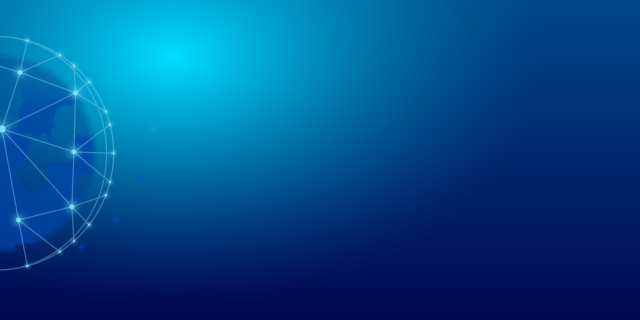
Write a Shadertoy shader that draws this background.

```glsl
// A cyan glow on a deep blue backdrop, with half a networked globe at the left.
// The glow is an elliptical falloff, the land is thresholded value noise, and
// the network joins a hub, a middle ring and a rim of nodes in polar steps.

// Lengths are in canvas heights, angles in degrees.
const vec3 SKY_TOP = vec3(0.0, 0.28, 0.53);
const vec3 SKY_BOTTOM = vec3(0.005, 0.03, 0.32);
const vec3 GLOW_COLOR = vec3(0.0, 0.87, 1.0);
const vec3 OCEAN_COLOR = vec3(0.0, 0.22, 0.54);
const vec3 LAND_COLOR = vec3(0.0, 0.27, 0.66);
const vec3 LINE_COLOR = vec3(0.55, 0.82, 0.93);
const vec3 NODE_COLOR = vec3(0.5, 0.92, 1.0);
const vec3 MOTE_NEAR = vec3(0.0, 0.3, 0.75);
const vec3 MOTE_FAR = vec3(0.0, 0.68, 0.88);
const vec2 GLOW_CENTER = vec2(0.542, 0.823);
const float GLOW_RADIUS = 1.18;
const float GLOW_SQUASH = 1.5;
const float GLOW_POWER = 1.5;
const vec2 GLOBE_CENTER = vec2(-0.01, 0.521);
const float GLOBE_RADIUS = 0.365;
const float EARTH_SIZE = 0.86;
const vec2 HUB = vec2(0.016, 0.076);
const float LINE_WIDTH = 0.0011;
const float LINE_ALPHA = 0.42;
const float RIM_STEP = 12.0;
const float RING_STEP = 36.5;

float hash(vec2 p) {
    return fract(sin(dot(p, vec2(127.1, 311.7))) * 43758.5);
}

float noise(vec2 p) {
    vec2 cell = floor(p), f = fract(p);
    f = f * f * (3.0 - 2.0 * f);
    float low = mix(hash(cell), hash(cell + vec2(1, 0)), f.x);
    float high = mix(hash(cell + vec2(0, 1)), hash(cell + vec2(1, 1)), f.x);
    return mix(low, high, f.y);
}

float fbm(vec2 p) {
    float sum = 0.0, amplitude = 0.5;
    for (int i = 0; i < 5; i++) {
        sum += amplitude * noise(p);
        p = p * 2.1 + 7.3;
        amplitude *= 0.5;
    }
    return sum;
}

vec2 polar(float degrees, float radius) {
    float a = radians(degrees);
    return radius * GLOBE_RADIUS * vec2(cos(a), sin(a));
}

vec2 rimNode(float i) {
    return polar(RIM_STEP * i + 3.0 * sin(2.3 * i), 1.0);
}

vec2 ringNode(float j) {
    float wobble = 0.08 * cos(3.14159 * j);
    return polar(1.0 + RING_STEP * j, 0.74 - wobble + 0.03 * j);
}

// Coverage of a thin stroke at distance d
float stroke(float d, float px) {
    float halfWidth = max(LINE_WIDTH, 0.3 * px);
    return 1.0 - smoothstep(halfWidth - 0.5 * px, halfWidth + px, d);
}

float segment(vec2 p, vec2 a, vec2 b, float px) {
    vec2 pa = p - a, ba = b - a;
    float t = clamp(dot(pa, ba) / dot(ba, ba), 0.0, 1.0);
    return stroke(length(pa - t * ba), px);
}

// Solid dot with a soft halo
float dotGlow(vec2 p, float radius, float px) {
    float d = length(p);
    float core = 1.0 - smoothstep(radius - px, radius + px, d);
    return max(0.9 * core, 0.4 * exp(-d * d / (5.0 * radius * radius)));
}

void mainImage(out vec4 fragColor, in vec2 fragCoord) {
    vec2 p = fragCoord / iResolution.y;
    float px = 1.0 / iResolution.y;

    // Backdrop and glow
    float d = length((p - GLOW_CENTER) * vec2(1.0, GLOW_SQUASH));
    float glow = pow(max(1.0 - d / GLOW_RADIUS, 0.0), GLOW_POWER);
    vec3 color = mix(mix(SKY_BOTTOM, SKY_TOP, p.y), GLOW_COLOR, glow);

    // Earth with land, fading toward its top
    vec2 q = p - GLOBE_CENTER;
    float r = length(q) / GLOBE_RADIUS;
    float earth = 1.0 - smoothstep(EARTH_SIZE - 0.08, EARTH_SIZE + 0.02, r);
    float fade = 1.0 - smoothstep(0.12, 0.25, q.y);
    float land = smoothstep(0.44, 0.47, fbm(q * 11.0 + 3.7)) * fade;
    color = mix(color, OCEAN_COLOR, 0.38 * earth);
    color = mix(color, LAND_COLOR, 0.7 * earth * land);

    // Network: outlines, rim spokes, then ring and hub links
    float lines = stroke(abs(r - 1.0) * GLOBE_RADIUS, px);
    float innerRim = length(q / vec2(0.94, 1.0)) - GLOBE_RADIUS;
    lines = max(lines, stroke(abs(innerRim), px));
    float nodes = 0.0;
    for (float i = -6.0; i <= 6.0; i++) {
        vec2 rim = rimNode(i);
        lines = max(lines, segment(q, rim, ringNode(floor(i / 3.0 + 0.5)), px));
        nodes = max(nodes, dotGlow(q - rim, 0.0042, px));
    }
    for (float j = -2.0; j <= 2.0; j++) {
        vec2 node = ringNode(j);
        lines = max(lines, segment(q, node, HUB, px));
        lines = max(lines, segment(q, node, ringNode(j + 1.0), px));
        nodes = max(nodes, dotGlow(q - node, 0.0085, px));
    }
    nodes = max(nodes, dotGlow(q - HUB, 0.012, px));
    color = mix(color, LINE_COLOR, LINE_ALPHA * lines);
    color = mix(color, NODE_COLOR, nodes);

    // Drifting motes outside the globe
    for (float i = 0.0; i < 4.0; i++) {
        vec2 mote = polar(9.0 - 19.0 * i, 1.35 - 0.09 * i);
        vec3 tint = mix(MOTE_FAR, MOTE_NEAR, min(i, 1.0));
        color = mix(color, tint, 0.7 * dotGlow(q - mote, 0.006, px));
    }
    fragColor = vec4(color, 1.0);
}
```
